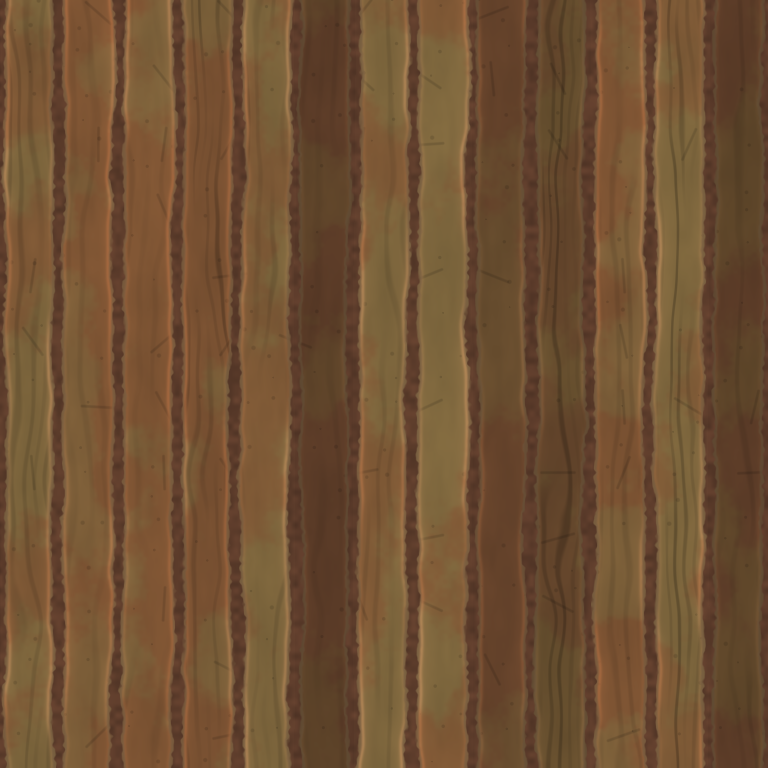
A Shadertoy shader for this texture:

```glsl
// Weathered upright wooden planks with wavy grain, rough dark gaps and worn pale edges.
#define PLANKS 13.0
#define GAP_WIDTH 0.085
#define RIM_POS 0.145
#define RIM_WIDTH 0.032
#define GRAIN_DEPTH 0.24
#define DARK_RED vec3(0.345, 0.225, 0.150)
#define DARK_OLIVE vec3(0.365, 0.275, 0.160)
#define LIGHT_RED vec3(0.505, 0.340, 0.205)
#define LIGHT_OLIVE vec3(0.500, 0.410, 0.245)
#define GAP_COLOR vec3(0.340, 0.215, 0.155)
#define DUST_COLOR vec3(0.465, 0.365, 0.255)
#define RIM_COLOR vec3(0.740, 0.550, 0.360)

// Per plank: lightness, olive share, grain strength
const vec3 WOOD[13] = vec3[13](
    vec3(0.85, 0.65, 0.7), vec3(0.90, 0.15, 0.3), vec3(0.90, 0.35, 0.4),
    vec3(0.75, 0.35, 0.9), vec3(0.85, 0.70, 0.6), vec3(0.05, 0.20, 0.3),
    vec3(0.90, 0.65, 0.4), vec3(0.95, 0.60, 0.0), vec3(0.30, 0.25, 0.1),
    vec3(0.20, 0.75, 0.9), vec3(0.85, 0.25, 0.4), vec3(0.90, 0.75, 0.9),
    vec3(0.05, 0.40, 0.5));

float hash(vec2 p) {
    vec3 q = fract(vec3(p.xyx) * 0.1031);
    q += dot(q, q.yzx + 33.33);
    return fract((q.x + q.y) * q.z);
}

float noise(vec2 p) {
    vec2 i = floor(p), f = fract(p);
    f = f * f * (3.0 - 2.0 * f);
    return mix(mix(hash(i), hash(i + vec2(1, 0)), f.x),
               mix(hash(i + vec2(0, 1)), hash(i + vec2(1, 1)), f.x), f.y);
}

float fbm(vec2 p) {
    float sum = 0.0, amp = 0.5;
    for (int i = 0; i < 4; i++) {
        sum += amp * noise(p);
        p = p * 2.1 + 17.0;
        amp *= 0.5;
    }
    return sum / 0.9375;
}

// Dark wavy grain lines; u runs across one plank
float grainLines(float u, float y, float id, float strength) {
    float seed = id * 11.0;
    float warp = 0.35 * (noise(vec2(u * 1.5 + seed, y * 0.45)) - 0.5)
               + 0.16 * (noise(vec2(u * 2.5 + seed, y * 1.2 + 40.0)) - 0.5);
    float lane = (u + warp) * (2.0 + 4.0 * strength);
    float line = 1.0 - smoothstep(0.06, 0.28, abs(fract(lane) - 0.5));
    float weight = 0.35 + 0.65 * hash(vec2(floor(lane) + 30.0, seed + 5.0));
    float fade = smoothstep(0.15, 0.6, noise(vec2(floor(lane) * 5.0 + seed, y * 0.35)));
    return line * weight * fade * strength;
}

// Small round specks
float specks(vec2 p) {
    vec2 cell = floor(p), f = fract(p);
    vec2 center = 0.2 + 0.6 * vec2(hash(cell), hash(cell + 71.0));
    float radius = mix(0.05, 0.13, hash(cell + 19.0));
    float shape = 1.0 - smoothstep(radius * 0.4, radius, length(f - center));
    return shape * step(0.7, hash(cell + 43.0));
}

// Short slanted scratches
float scratches(vec2 p) {
    vec2 cell = floor(p), f = fract(p) - 0.5;
    float angle = 6.283 * hash(cell + 9.0);
    vec2 dir = vec2(cos(angle), sin(angle));
    float along = clamp(dot(f, dir), -0.25, 0.25);
    float shape = 1.0 - smoothstep(0.005, 0.035, length(f - dir * along));
    return shape * step(0.72, hash(cell + 27.0));
}

void mainImage(out vec4 fragColor, in vec2 fragCoord) {
    vec2 p = fragCoord / iResolution.xy * PLANKS;

    // Nearest gap and the plank on this side of it
    float gap = floor(p.x + 0.5);
    float s = p.x - gap - 0.05 * (noise(vec2(p.y * 0.5, gap * 5.0)) - 0.5);
    float id = s < 0.0 ? gap - 1.0 : gap;
    id = mod(id + PLANKS, PLANKS);
    float u = s < 0.0 ? p.x - gap + 1.0 : p.x - gap;
    vec3 wood = WOOD[int(id)];
    float light = wood.x;

    // Wobbling distance from the gap
    float seed = id * 7.0 + (s < 0.0 ? 3.0 : 0.0);
    float edge = abs(s) + 0.07 * (noise(vec2(p.y * 0.8, seed)) - 0.5)
               + 0.06 * (noise(vec2(p.y * 2.4, seed + 120.0)) - 0.5);
    float grit = noise(p * 13.0) - 0.5;

    // Wood body with blotchy olive and red patches
    float blotch = fbm(p * vec2(0.75, 0.6) + vec2(id * 0.35, 20.0)) + 0.05 * grit;
    float patches = 0.6 * smoothstep(0.42, 0.58, blotch) + 0.4 * smoothstep(0.3, 0.7, blotch);
    float olive = clamp(wood.y + 0.9 * (patches - 0.5), 0.0, 1.0);
    vec3 color = mix(mix(DARK_RED, DARK_OLIVE, olive), mix(LIGHT_RED, LIGHT_OLIVE, olive), light);
    color *= 0.93 + 0.14 * fbm(p * vec2(1.6, 0.9) + 50.0);
    color *= 1.0 + 0.035 * (noise(p * vec2(9.0, 2.0) + 80.0) - 0.5);
    color *= 1.0 - GRAIN_DEPTH * grainLines(u, p.y, id, wood.z);
    color *= 1.0 - 0.12 * specks(p * 2.5) - 0.13 * scratches(p * 0.9);

    // Worn rim: soft glow and a thin bright line
    float wear = mix(0.3, 1.0, smoothstep(0.2, 0.8, noise(vec2(p.y * 0.6, seed + 60.0))));
    float shine = wear * mix(0.12, 1.0, light);
    float rim = exp(-pow((edge - RIM_POS) / RIM_WIDTH, 2.0));
    float glow = exp(-max(edge - RIM_POS, 0.0) / 0.11);
    vec3 rimColor = mix(RIM_COLOR * vec3(0.93, 0.78, 0.72), RIM_COLOR, olive);

    // Dusty band and rough dark gap
    float dust = 1.0 - smoothstep(0.115, 0.155, edge + 0.03 * grit);
    color = mix(color, rimColor, 0.28 * glow * shine);
    color = mix(color, DUST_COLOR * mix(0.8, 1.0, light), 0.75 * dust);
    color = mix(color, rimColor, 0.68 * rim * shine);
    float core = 1.0 - smoothstep(GAP_WIDTH - 0.02, GAP_WIDTH + 0.02, edge + 0.055 * grit);
    vec3 gapColor = GAP_COLOR * (1.0 + 0.3 * (noise(p * 9.0 + 33.0) - 0.4));
    color = mix(color, gapColor, 0.9 * core);

    fragColor = vec4(color, 1.0);
}
```
